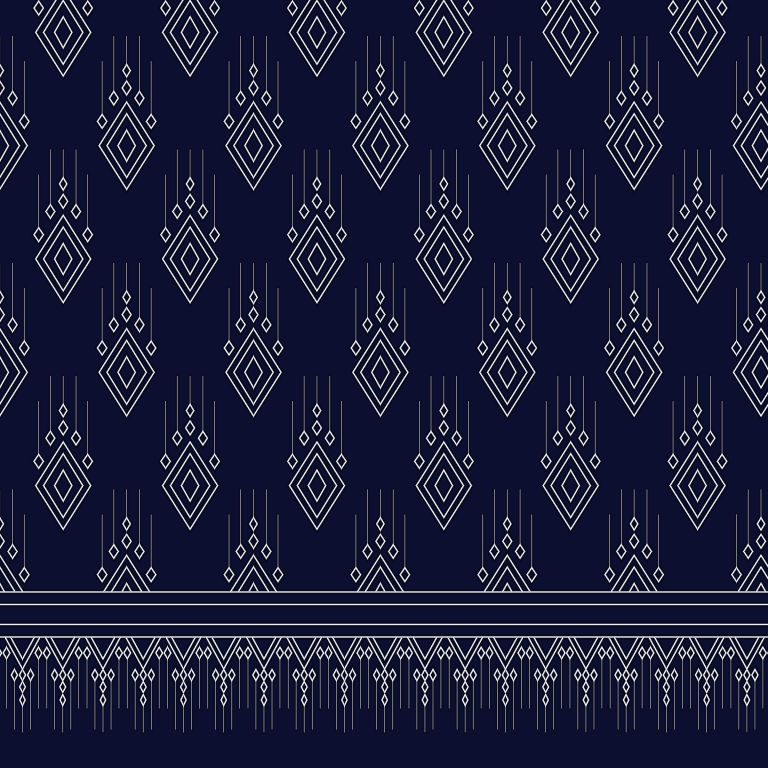
Give the GLSL for this pattern, as a three.js fragment shader.

```glsl
varying vec2 vUv;

const vec3 NAVY = vec3(0.05, 0.06, 0.19);
const vec3 DEEP_NAVY = vec3(0.03, 0.04, 0.12);
const vec3 SILVER = vec3(0.94, 0.94, 0.95);
const float FAR = 1.0;

// Offset from the nearest multiple of the period
vec2 wrap(vec2 p, vec2 period) {
  return p - period * floor(p / period + 0.5);
}

// Distance to the outline of a rhombus with the given half size
float rhombus(vec2 p, vec2 size) {
  return abs(dot(abs(p), size.yx) - size.x * size.y) / length(size);
}

// Distance to a vertical thread
float thread(vec2 p, float x, float low, float high) {
  return length(vec2(p.x - x, p.y - clamp(p.y, low, high)));
}

// Box-filtered coverage of a stroke, also correct below one pixel
float stroke(float dist, float halfWidth, float pixel) {
  float inner = clamp(0.5 + (halfWidth - dist) / pixel, 0.0, 1.0);
  float outer = clamp(0.5 - (halfWidth + dist) / pixel, 0.0, 1.0);
  return inner - outer;
}

// Nested diamonds under hanging beads: x = outlines, y = threads
vec2 pendant(vec2 p) {
  p.x = abs(p.x);
  float outline = rhombus(p, vec2(0.0358, 0.0568));
  outline = min(outline, rhombus(p, vec2(0.0256, 0.0415)));
  outline = min(outline, rhombus(p, vec2(0.0113, 0.0202)));
  outline = min(outline, rhombus(p - vec2(0.0, 0.0977), vec2(0.0048, 0.0080)));
  outline = min(outline, rhombus(p - vec2(0.0, 0.0751), vec2(0.0058, 0.0090)));
  outline = min(outline, rhombus(p - vec2(0.0167, 0.0618), vec2(0.0058, 0.0088)));
  outline = min(outline, rhombus(p - vec2(0.0319, 0.0316), vec2(0.0061, 0.0090)));
  float threads = thread(p, 0.0, 0.1060, 0.1420);
  threads = min(threads, thread(p, 0.0167, 0.0710, 0.1420));
  threads = min(threads, thread(p, 0.0319, 0.0410, 0.1094));
  return vec2(outline, threads);
}

// Chevrons with beads and fringe, y pointing down: x = outlines, y = threads
vec2 tassel(vec2 p) {
  p.x = abs(p.x);
  float outline = rhombus(p, vec2(0.0228, 0.0417));
  outline = min(outline, rhombus(p, vec2(0.0156, 0.0286)));
  outline = min(outline, rhombus(p - vec2(0.0208, 0.0208), vec2(0.0044, 0.0074)));
  outline = min(outline, rhombus(p - vec2(0.0105, 0.0495), vec2(0.0040, 0.0072)));
  outline = min(outline, rhombus(p - vec2(0.0, 0.0495), vec2(0.0040, 0.0072)));
  outline = min(outline, rhombus(p - vec2(0.0, 0.0651), vec2(0.0038, 0.0070)));
  outline = min(outline, rhombus(p - vec2(0.0, 0.0820), vec2(0.0035, 0.0070)));
  float threads = thread(p, 0.0, 0.0892, 0.1237);
  threads = min(threads, thread(p, 0.0105, 0.0570, 0.1200));
  threads = min(threads, thread(p, 0.0208, 0.0284, 0.0925));
  return vec2(outline, threads);
}

// Two staggered grids of pendants
vec2 pendantField(vec2 p, vec2 origin, vec2 period) {
  vec2 even = pendant(wrap(p - origin, period));
  vec2 odd = pendant(wrap(p - origin - 0.5 * period, period));
  return min(even, odd);
}

// Row of tassels hanging from a given height
vec2 tasselRow(vec2 p, float top, float start, float period) {
  float x = wrap(vec2(p.x - start, 0.0), vec2(period)).x;
  return tassel(vec2(x, top - p.y));
}

// Four horizontal rules, symmetric about the band centre
float bandRules(float y, float centre, float outerGap, float innerGap) {
  float offset = abs(y - centre);
  return min(abs(offset - outerGap), abs(offset - innerGap));
}

void main() {
  float pixel = fwidth(vUv.y);
  float bandTop = 0.2292;
  float bandBottom = 0.1706;
  vec2 lines = vec2(FAR);

  if (vUv.y > bandTop) {
    lines = pendantField(vUv, vec2(0.0823, 0.6628), vec2(0.1652, 0.2951));
  } else if (vUv.y < bandBottom) {
    lines = tasselRow(vUv, bandBottom, 0.0293, 0.0524);
  }

  float rules = bandRules(vUv.y, 0.5 * (bandTop + bandBottom), 0.0293, 0.0130);
  lines.x = min(lines.x, rules);

  // Dark edge beside the strokes
  float halo = smoothstep(0.0048, 0.0020, min(lines.x, lines.y + 0.0012));
  vec3 colour = mix(NAVY, DEEP_NAVY, halo);

  // Fine threads, then the brighter outlines
  colour = mix(colour, SILVER, 0.8 * stroke(lines.y, 0.0004, pixel));
  colour = mix(colour, SILVER, stroke(lines.x, 0.0009, pixel));
  gl_FragColor = vec4(colour, 1.0);
}
```
